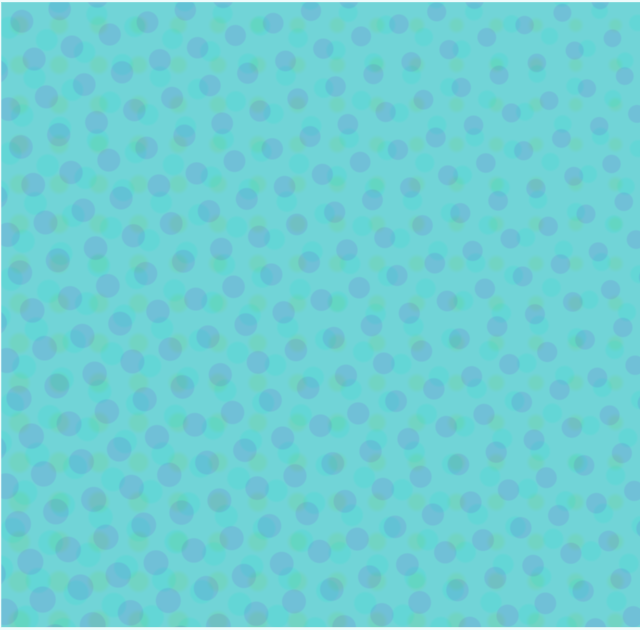
A Shadertoy shader for this pattern:

```glsl
const float PITCH = 0.0621;                  // dot spacing, in canvas widths
const float TILT = 0.3142;                   // screen angle in radians
const vec2 RADIUS_SLOPE = vec2(-0.0045, 0.003);

// Phase of each dot screen (y runs downward)
const vec2 VIOLET_ANCHOR = vec2(0.5022, 0.4688);
const vec2 CYAN_ANCHOR = vec2(0.4688, 0.4522);
const vec2 YELLOW_ANCHOR = vec2(0.4028, 0.4740);

const float VIOLET_RADIUS = 0.0172;
const float CYAN_RADIUS = 0.0163;
const float YELLOW_RADIUS = 0.0130;
const float VIOLET_EDGE = 0.0018;            // half width of a dot edge
const float CYAN_EDGE = 0.0028;
const float YELLOW_EDGE = 0.0048;

const vec3 BASE = vec3(0.444, 0.832, 0.843);
const vec3 VIOLET_INK = vec3(0.990, 0.906, 0.998);
const vec3 CYAN_INK = vec3(0.870, 1.010, 0.995);
const vec3 YELLOW_INK = vec3(1.000, 0.998, 0.905);

const vec3 MARGIN_COLOR = vec3(0.93, 0.985, 0.985);
const float MARGIN_LEFT = 0.0020;
const float MARGIN_TOP = 0.0034;
const float MARGIN_BOTTOM = 0.0044;

// Coverage of a rotated grid of dots whose size drifts over the canvas
float dotScreen(vec2 p, vec2 anchor, float angle, float radius, float blur) {
    float c = cos(angle), s = sin(angle);
    mat2 turn = mat2(c, s, -s, c);
    vec2 cell = transpose(turn) * (p - anchor) / PITCH;
    vec2 center = anchor + turn * floor(cell + 0.5) * PITCH;
    float r = radius + dot(center - 0.5, RADIUS_SLOPE);
    float edge = max(blur, 0.7 / iResolution.x);
    return 1.0 - smoothstep(-edge, edge, length(p - center) - r);
}

vec3 applyInk(vec3 color, vec3 ink, float coverage) {
    return color * mix(vec3(1.0), ink, coverage);
}

void mainImage(out vec4 fragColor, in vec2 fragCoord) {
    float height = iResolution.y / iResolution.x;
    vec2 p = fragCoord / iResolution.x;
    p.y = height - p.y;

    // Three overprinted screens
    vec3 color = BASE;
    color = applyInk(color, YELLOW_INK, dotScreen(p, YELLOW_ANCHOR, 0.0, YELLOW_RADIUS, YELLOW_EDGE));
    color = applyInk(color, CYAN_INK, dotScreen(p, CYAN_ANCHOR, TILT, CYAN_RADIUS, CYAN_EDGE));
    color = applyInk(color, VIOLET_INK, dotScreen(p, VIOLET_ANCHOR, -TILT, VIOLET_RADIUS, VIOLET_EDGE));

    // Thin pale margin on the left, top and bottom
    float inside = min(p.x - MARGIN_LEFT, min(p.y - MARGIN_TOP, height - MARGIN_BOTTOM - p.y));
    float pixel = 0.7 / iResolution.x;
    color = mix(MARGIN_COLOR, color, smoothstep(-pixel, pixel, inside));

    fragColor = vec4(color, 1.0);
}
```
